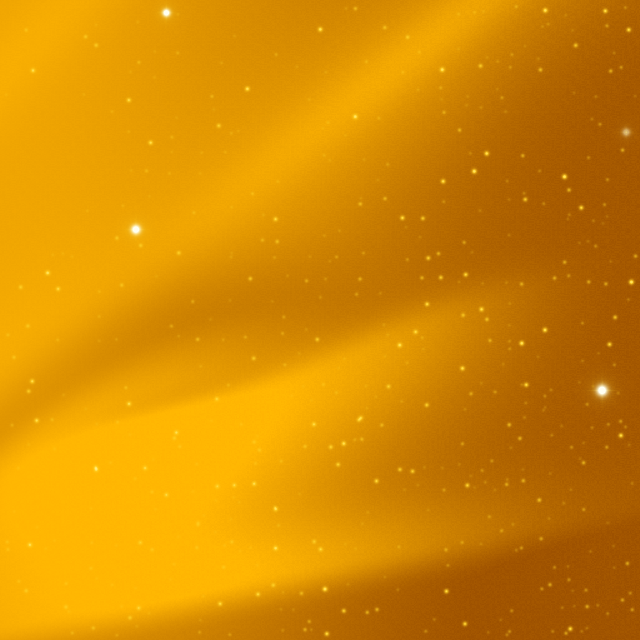
Give the GLSL for this texture, as a WebGL 1 fragment shader.

```glsl
precision highp float;
// Golden aurora sky: soft slanted rays of light over a left-to-right falloff,
// summed as one brightness field and mapped to an amber ramp. Cellular stars
// and a few large sparkling ones are laid on top, with faint film grain.
uniform vec2 u_resolution;

float hash(vec2 p) {
  return fract(sin(dot(p, vec2(127.1, 311.7))) * 43758.5453);
}

float bell(float d, float width) {
  return exp(-d * d / (width * width));
}

// Ridge with separate softness above and below its line
float ridge(float d, float above, float below) {
  return bell(d, d > 0.0 ? above : below);
}

float auroraLight(vec2 p) {
  float light = mix(0.85, 0.04, smoothstep(0.0, 1.0, p.x));

  // Steep upper ray: a narrow crest on a wide glow
  float upper = 0.79 * (p.y - 0.99 - 0.78 * (p.x - 0.74));
  float upperGain = mix(0.12, 0.66, smoothstep(0.15, 0.75, p.x));
  light += upperGain * (0.35 * bell(upper, 0.045) + 0.65 * ridge(upper, 0.13, 0.14));

  // Curved dark lane
  float lane = p.y - 0.33 - 0.8 * p.x + 0.75 * p.x * p.x;
  light -= 0.3 * ridge(lane, 0.085, 0.05) * (1.0 - smoothstep(0.25, 0.65, p.x));

  // Middle ray with a crisp top edge and a thin shadow along it
  float middle = p.y - 0.245 - 0.35 * p.x - 0.008 * sin(p.x * 11.0);
  float middleGain = smoothstep(-0.1, 0.5, p.x) * (1.0 - smoothstep(0.55, 1.0, p.x));
  light += 0.48 * middleGain * ridge(middle, 0.045, 0.14);
  light -= 0.16 * bell(middle - 0.035, 0.022) * bell(p.x - 0.27, 0.16);

  // Low ray and the shade beneath it
  float low = p.y - 0.025 - 0.19 * p.x;
  light += 0.33 * bell(p.x - 0.5, 0.36) * ridge(low, 0.075, 0.04);
  light -= 0.34 * smoothstep(0.0, -0.07, low) * (1.0 - 0.6 * p.x);

  // Lower left pool of light and upper left streak
  light += 0.26 * bell(length((p - vec2(0.24, 0.2)) * vec2(0.8, 1.2)), 0.22);
  light += 0.1 * bell(p.y - p.x - 0.88, 0.08);
  return light;
}

// One star at most per cell, crowding toward the lower right
float starLayer(vec2 p, float cells, float seed) {
  vec2 id = floor(p * cells);
  vec2 key = id + seed;
  vec2 center = (id + 0.2 + 0.6 * vec2(hash(key), hash(key + 37.2))) / cells;
  float crowd = smoothstep(0.1, 1.3, center.x + 1.0 - center.y);
  crowd *= 0.8 + 0.4 * sin(center.x * 17.0 + seed) * sin(center.y * 21.0);
  float present = step(hash(key + 71.9), 0.09 + 0.34 * crowd);
  float power = pow(hash(key + 113.4), 3.0);
  float radius = 0.0024 + 0.0014 * power;
  return present * (0.2 + 1.1 * power) * bell(length(p - center), radius);
}

void main() {
  vec2 p = gl_FragCoord.xy / u_resolution;

  float light = clamp(auroraLight(p), 0.0, 1.04);
  vec3 color = mix(vec3(0.63, 0.33, 0.0), vec3(0.99, 0.70, 0.008), light);

  // Grain, stronger toward the dark side
  float grain = hash(floor(p * 512.0)) - 0.5;
  color += grain * mix(0.012, 0.035, p.x) * vec3(1.0, 0.9, 0.0);

  // Small stars
  float stars = 0.0;
  for (int i = 0; i < 3; i++) {
    float layer = float(i);
    stars += starLayer(p, 17.0 + 7.0 * layer, 5.3 + 19.0 * layer);
  }
  color = mix(color, vec3(1.0, 0.82, 0.14), min(stars, 1.0));
  color += vec3(0.1, 0.15, 0.5) * max(stars - 0.75, 0.0);

  // Large stars: white core, yellow halo and short spikes
  for (int i = 0; i < 4; i++) {
    float n = float(i);
    vec2 center = vec2(0.23 + 0.72 * step(1.5, n) + 0.03 * cos(2.2 * n),
                       0.68 + 0.3 * cos(1.7 * n));
    vec2 d = abs(p - center);
    float size = 0.0055 + 0.0012 * mod(n, 3.0);
    float power = 1.0 - 0.6 * step(2.5, n);
    float r = length(d);
    float spikes = exp(-d.x / size - d.y / 0.0012) + exp(-d.y / size - d.x / 0.0012);
    float halo = 0.55 * exp(-r / (1.3 * size)) + 0.7 * spikes;
    color = mix(color, vec3(1.0, 0.88, 0.2), min(power * halo, 1.0));
    color = mix(color, vec3(1.0, 1.0, 0.94), power * min(1.5 * bell(r, size), 1.0));
  }

  gl_FragColor = vec4(clamp(color, 0.0, 1.0), 1.0);
}
```
